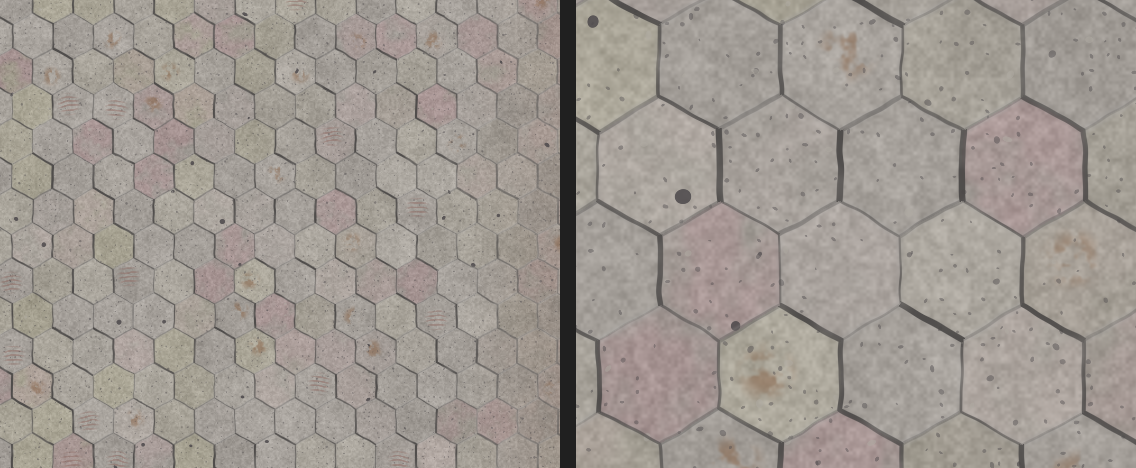
Left, the full canvas; right, a detail of the centre.
This texture is drawn by a Shadertoy shader. Its source:

```glsl
// Worn hexagonal terracotta floor: pointy-top clay tiles on a slightly jittered
// triangular lattice. Joints are bisectors between tile centres, each with its
// own depth; clouds, grain, pits, rust and ribbed prints weather every tile.

const float TILES_ACROSS = 13.86;            // tile pitches per canvas width
const vec2  LATTICE_ORIGIN = vec2(0.307, 9.818);
const float ROW_STEP = 0.8660254;            // row spacing of regular hexagons
const float CENTRE_JITTER = 0.035;
const float EDGE_WOBBLE = 0.022;
const float JOINT_MIN = 0.008;               // joint half widths, in pitches
const float JOINT_MAX = 0.027;
const float FAINT_JOINT = 0.36;              // strength of the rising joints
const float RUST_CHANCE = 0.09;
const float RIB_CHANCE = 0.045;

const vec3 GREY_CLAY  = vec3(0.645, 0.625, 0.602);
const vec3 STRAW_CLAY = vec3(0.655, 0.637, 0.572);
const vec3 PINK_CLAY  = vec3(0.640, 0.565, 0.560);
const vec3 PALE_CLAY  = vec3(0.690, 0.672, 0.640);
const vec3 BROWN_CLAY = vec3(0.570, 0.515, 0.470);
const vec3 RUST       = vec3(0.540, 0.410, 0.310);
const vec3 RIB_RED    = vec3(0.560, 0.420, 0.390);
const vec3 PIT        = vec3(0.300, 0.285, 0.295);
const vec3 JOINT_DARK = vec3(0.290, 0.280, 0.275);
const vec3 JOINT_DUST = vec3(0.680, 0.670, 0.660);

float hash(vec2 p) {
    vec3 q = fract(vec3(p.xyx) * 0.1031);
    q += dot(q, q.yzx + 33.33);
    return fract((q.x + q.y) * q.z);
}

vec2 hash2(vec2 p) {
    return vec2(hash(p + 11.7), hash(p + 47.3));
}

float noise(vec2 p) {
    vec2 c = floor(p), f = fract(p);
    f = f * f * (3.0 - 2.0 * f);
    return mix(mix(hash(c), hash(c + vec2(1, 0)), f.x),
               mix(hash(c + vec2(0, 1)), hash(c + vec2(1, 1)), f.x), f.y);
}

float clouds(vec2 p) {
    return 0.55 * noise(p) + 0.3 * noise(p * 2.1 + 7.0) + 0.15 * noise(p * 4.3 + 19.0);
}

vec2 tileCentre(vec2 id) {
    vec2 jitter = (hash2(id) - 0.5) * CENTRE_JITTER;
    return vec2(id.x + 0.5 * id.y, id.y * ROW_STEP) + jitter;
}

// Scattered oval flecks, at most one per grid cell
float flecks(vec2 p, float scale, float density, float radius, float pixel) {
    vec2 g = p * scale, cell = floor(g) + scale * 17.0;
    vec2 f = fract(g) - mix(vec2(0.3), vec2(0.7), hash2(cell));
    float angle = 6.2832 * hash(cell + 3.1);
    f = mat2(cos(angle), sin(angle), -sin(angle), cos(angle)) * f;
    f.x *= 1.0 + 0.9 * hash(cell + 5.9);
    float size = radius * mix(0.45, 1.0, hash(cell + 8.3));
    float soft = 0.6 * pixel * scale;
    float d = length(f) + 0.25 * radius * (noise(g * 7.0) - 0.5);
    return step(hash(cell), density) * (1.0 - smoothstep(size - soft, size + soft, d));
}

vec3 clayColour(vec2 id, vec2 p, vec2 uv) {
    float kind = hash(id + 71.0);
    float cloud = clouds(p * 2.3 + id * 3.7);
    float straw = smoothstep(0.45, 0.9, hash(id + 29.0)) * (1.0 - 0.65 * smoothstep(0.3, 0.7, uv.x));
    float pink = smoothstep(0.72 - 0.3 * uv.x, 1.0, kind);
    vec3 colour = mix(GREY_CLAY, STRAW_CLAY, straw);
    colour = mix(colour, PINK_CLAY, pink * smoothstep(0.15, 0.65, cloud));
    colour = mix(colour, PALE_CLAY, 0.65 * smoothstep(0.75, 1.0, hash(id + 53.0)));
    float warmth = smoothstep(0.8, 1.02, uv.x) * (0.45 + 0.35 * (1.0 - uv.y));
    colour = mix(colour, BROWN_CLAY, warmth * (0.4 + 0.6 * cloud));
    return colour + 0.035 * (hash(id + 97.0) - 0.5) + 0.09 * (cloud - 0.48);
}

void mainImage(out vec4 fragColor, in vec2 fragCoord) {
    vec2 uv = fragCoord / iResolution.xy;
    float pixel = TILES_ACROSS / iResolution.x;
    vec2 p = fragCoord * pixel - LATTICE_ORIGIN;
    vec2 q = p + EDGE_WOBBLE * (vec2(noise(p * 6.0), noise(p * 6.0 + 31.0)) - 0.5);

    // Nearest tile
    float row = round(q.y / ROW_STEP);
    vec2 guess = vec2(round(q.x - 0.5 * row), row), id = guess;
    float nearest = 9.0;
    for (int k = 0; k < 9; k++) {
        vec2 candidate = guess + vec2(k % 3 - 1, k / 3 - 1);
        float d = distance(q, tileCentre(candidate));
        if (d < nearest) { nearest = d; id = candidate; }
    }
    vec2 centre = tileCentre(id), local = q - centre;

    // Joints toward the six neighbours
    float joint = 0.0, shade = 0.0, dust = 0.0, rim = 1.0;
    for (int k = 0; k < 9; k++) {
        vec2 step6 = vec2(k % 3 - 1, k / 3 - 1);
        if (step6.x * step6.y > 0.5 || k == 4) continue;
        vec2 other = tileCentre(id + step6);
        float d = dot(q - 0.5 * (centre + other), normalize(centre - other));
        float depth = hash(2.0 * id + step6 + 137.0);
        float rising = step(step6.x * step6.y, -0.5);
        float strength = mix(1.0, FAINT_JOINT, rising) * mix(0.55, 1.0, depth);
        strength *= 1.0 - 0.5 * smoothstep(0.72, 0.95, uv.x);
        strength *= 0.65 + 0.5 * noise(p * 5.0 + 60.0);
        float width = mix(JOINT_MIN, JOINT_MAX, depth * (1.0 - 0.4 * rising));
        float line = 1.0 - smoothstep(width - 0.7 * pixel, width + 0.7 * pixel, d);
        joint = max(joint, line * strength);
        shade = max(shade, exp(-max(d, 0.0) / 0.035) * strength);
        dust = max(dust, (1.0 - smoothstep(0.01, 0.05, d)) * (1.0 - strength));
        rim = min(rim, d);
    }

    // Clay body, grain and a paler worn rim
    vec3 colour = clayColour(id, p, uv);
    colour += 0.075 * (noise(p * 17.0) - 0.5) + 0.06 * (noise(p * 36.0) - 0.5);
    colour += 0.022 * (1.0 - smoothstep(0.03, 0.14, rim)) * noise(p * 4.0 + 9.0);

    // Rust blots and ribbed prints on a few tiles
    vec2 blot = local - 0.25 * (hash2(id + 83.0) - 0.5);
    float rust = step(hash(id + 13.0), RUST_CHANCE) * (1.0 - smoothstep(0.08, 0.3, length(blot)));
    colour = mix(colour, RUST, 0.6 * rust * smoothstep(0.4, 0.7, clouds(p * 7.0)));
    float ribs = smoothstep(0.0, 0.8, sin(58.0 * (local.y + 0.5 * local.x * local.x) + 2.0 * noise(p * 5.0)));
    float print = step(hash(id + 41.0), RIB_CHANCE) * (1.0 - smoothstep(0.14, 0.33, length(blot)));
    colour = mix(colour, RIB_RED, 0.5 * print * ribs);

    // Fine specks, scuffs and rare deep pits
    colour = mix(colour, PIT, 0.42 * flecks(p, 8.0, 0.24, 0.19, pixel));
    colour = mix(colour, PIT, 0.45 * flecks(p + 5.3, 4.1, 0.15, 0.13, pixel));
    colour = mix(colour, PIT, 0.85 * flecks(p + 2.7, 1.6, 0.08, 0.11, pixel));
    colour = mix(colour, PALE_CLAY, 0.5 * flecks(p + 8.9, 3.3, 0.12, 0.14, pixel));

    // Dusty filler, soft shadow, then the dark gap
    colour = mix(colour, JOINT_DUST, 0.4 * dust);
    colour *= 1.0 - 0.12 * shade;
    colour = mix(colour, JOINT_DARK, clamp(joint, 0.0, 0.92));
    fragColor = vec4(clamp(colour, 0.0, 1.0), 1.0);
}
```
